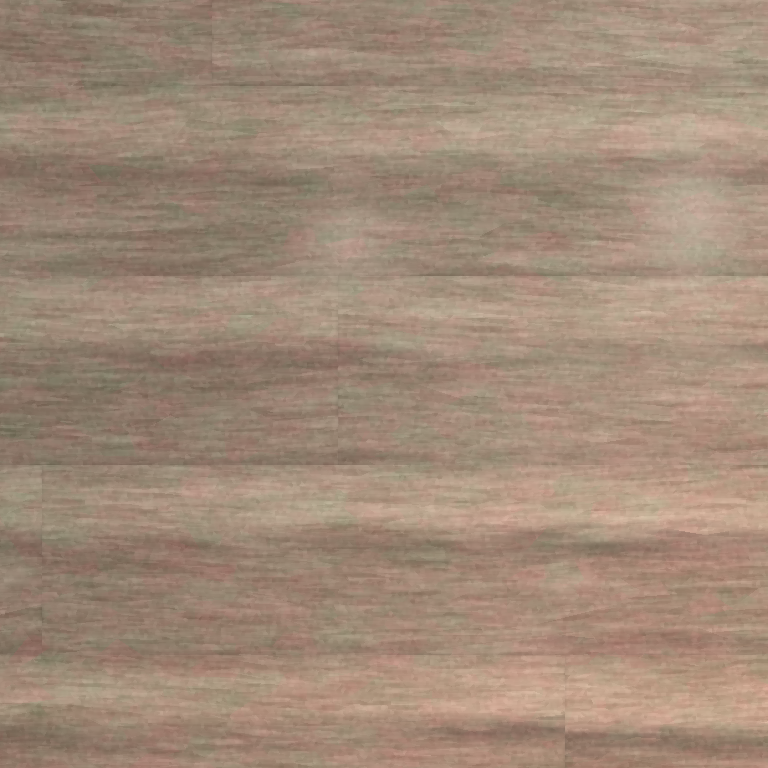
Give the GLSL for this texture, as a WebGL 1 fragment shader.

```glsl
precision highp float;

uniform vec2 u_resolution;

const float ROW_HEIGHT = 0.247;
const float FIRST_SEAM = 0.147;

const vec3 SHADE_TAUPE = vec3(0.570, 0.503, 0.437);
const vec3 LIT_OAK = vec3(0.700, 0.617, 0.540);
const vec3 WARM_TINT = vec3(0.030, -0.016, -0.024);
const vec3 STREAK_BROWN = vec3(0.45, 0.37, 0.32);
const vec3 SHEEN = vec3(0.78, 0.72, 0.65);

float hash(vec2 p) {
  vec3 q = fract(vec3(p.xyx) * 0.1031);
  q += dot(q, q.yzx + 33.33);
  return fract((q.x + q.y) * q.z);
}

// Distance to the nearest scattered point, and that point's random value
vec2 cellular(vec2 p) {
  vec2 cell = floor(p);
  vec2 nearest = vec2(4.0, 0.0);
  for (int j = -1; j <= 1; j++) {
    for (int i = -1; i <= 1; i++) {
      vec2 id = cell + vec2(float(i), float(j));
      vec2 point = id + vec2(hash(id), hash(id + 57.3));
      float d = distance(p, point);
      if (d < nearest.x) nearest = vec2(d, hash(id + 19.7));
    }
  }
  return nearest;
}

// Random tone per cell, fading to zero at the cell's rim
float flecks(vec2 p) {
  vec2 c = cellular(p);
  return (c.y - 0.5) * (1.0 - smoothstep(0.1, 0.95, c.x));
}

// Layered sines, drawn out along x
float grain(vec2 p, float seed) {
  float sum = 0.0;
  float amp = 0.5;
  float freq = 31.0;
  for (int i = 0; i < 7; i++) {
    float phase = seed * 41.0 + float(i) * 2.4;
    float bend = 1.3 * sin(p.x * (3.0 + freq * 0.035) + phase) + 0.5 * sin(p.x * 5.0 - phase);
    float fade = 0.55 + 0.45 * sin(p.x * (4.0 + freq * 0.04) + p.y * 27.0 + phase * 1.7);
    sum += amp * fade * sin(p.y * freq + bend + phase);
    freq *= 1.57;
    amp *= 0.82;
  }
  return sum;
}

// Position of the butt joint in each row
float jointX(float row) {
  if (row < 0.0) return 0.736;
  if (row < 1.0) return 0.055;
  if (row < 2.0) return 0.440;
  if (row < 3.0) return 1.200;
  return 0.276;
}

float softLine(float d, float width) {
  return exp(-d * d / (width * width));
}

// Dark heartwood band with a ragged outline
float streak(vec2 p, float v, float centre, float width, float seed) {
  float wander = 0.014 * sin(p.x * 6.0 + seed * 30.0) + 0.006 * sin(p.x * 31.0 + seed * 11.0);
  float ragged = 0.10 * flecks(vec2(p.x * 16.0, p.y * 120.0));
  float breakup = 0.6 + 0.4 * sin(p.x * 6.0 + seed * 17.0 + sin(p.x * 15.0 + p.y * 90.0));
  return softLine(v - centre - wander - ragged, width) * breakup;
}

float glow(vec2 p, vec2 centre, vec2 size) {
  vec2 d = (p - centre) / size;
  return exp(-dot(d, d));
}

void main() {
  vec2 uv = gl_FragCoord.xy / u_resolution;

  // Plank layout
  float rowPos = (uv.y - FIRST_SEAM) / ROW_HEIGHT;
  float row = floor(rowPos);
  float v = rowPos - row;
  float joint = jointX(row);
  float seed = hash(vec2(row + 7.0, step(joint, uv.x) + 3.0));

  // Room light: dim on the left, warm toward the lower right
  vec3 color = mix(SHADE_TAUPE, LIT_OAK, smoothstep(-0.1, 1.1, uv.x - 0.12 * (uv.y - 0.5)));
  color += WARM_TINT * smoothstep(0.35, 1.25, uv.x * 0.5 + 0.8 - uv.y);
  color += 0.018 * (seed - 0.5);

  // Pale sapwood above the heartwood band
  float sapwood = smoothstep(0.55, 0.72, v) * (1.0 - 0.8 * smoothstep(0.86, 1.0, v));
  color += vec3(0.080, 0.078, 0.066) * (sapwood - 0.34) * (1.15 - 0.6 * uv.y);

  // Grain with coarse and fine fibres
  float bend = 0.006 * sin(uv.x * 6.0 + seed * 20.0);
  vec2 bent = vec2(uv.x + seed * 3.0, uv.y + bend);
  color += vec3(0.030, 0.030, 0.028) * grain(uv, seed);
  color += 0.075 * flecks(bent * vec2(5.0, 48.0));
  color += 0.085 * flecks(bent * vec2(15.0, 135.0));
  color += 0.070 * flecks(bent * vec2(42.0, 230.0) + 9.0);

  // Heartwood and edge streaks
  float dark = 0.68 * streak(uv, v, 0.57 + 0.10 * (seed - 0.5), 0.075, seed);
  dark += 0.50 * streak(uv, v, 0.04, 0.055, seed + 0.37);
  dark += 0.18 * streak(uv, v, 0.30, 0.10, seed + 0.71);
  dark *= 0.80 + 0.40 * grain(uv * vec2(1.5, 1.7), seed + 0.6);
  color = mix(color, STREAK_BROWN, clamp(dark, 0.0, 0.8));

  // Barely visible seams, and joints that come and go
  float edge = min(v, 1.0 - v) * ROW_HEIGHT;
  color *= 1.0 - 0.03 * softLine(edge, 0.003);
  color *= 1.0 - 0.05 * softLine(uv.x - joint, 0.0025) * (0.6 + 0.4 * sin(uv.y * 70.0));

  // Soft reflections
  float sheen = 0.50 * glow(uv, vec2(0.45, 0.69), vec2(0.060, 0.055));
  sheen += 0.65 * glow(uv, vec2(0.90, 0.72), vec2(0.060, 0.085));
  sheen += 0.22 * glow(uv, vec2(0.04, 0.67), vec2(0.09, 0.06));
  color = mix(color, SHEEN, sheen);

  // Rosy and olive mottling, with fine speckle
  vec3 rosy = vec3(0.055, -0.020, 0.006);
  color += rosy * (flecks(uv * vec2(17.0, 32.0)) + 0.7 * flecks(uv * vec2(48.0, 75.0) + 5.0));
  color += 0.060 * flecks(uv * 150.0 + 3.0);

  gl_FragColor = vec4(clamp(color, 0.0, 1.0), 1.0);
}
```
